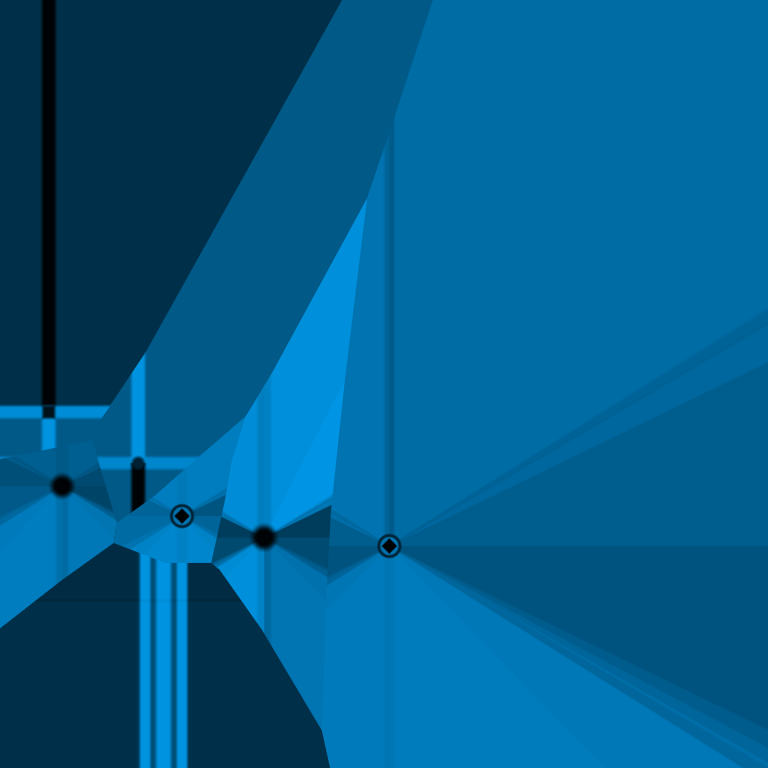
A Shadertoy shader for this background:

```glsl
const vec3 HUE = vec3(0.0, 0.655, 1.0);
const float NIGHT = 0.285, SLATE = 0.53, GLOW = 0.88, INK = 0.02;
const float WEDGE = 0.452, CREASE = 0.535, FACET = 0.80;

// Cell centres
const vec2 EAST = vec2(0.507, 0.289), MIDDLE = vec2(0.344, 0.300);
const vec2 SOUTH = vec2(0.237, 0.328), WEST = vec2(0.081, 0.367);
const vec2 CROSS = vec2(0.180, 0.397), CORNER = vec2(0.0635, 0.4635);

// Cell outlines; a repeated last corner closes the shorter ones
const int CORNERS = 9;
const vec2 MIDDLE_CELL[CORNERS] = vec2[CORNERS](
    vec2(0.478, 0.742), vec2(0.449, 0.505), vec2(0.431, 0.336),
    vec2(0.426, 0.245), vec2(0.419, 0.049), vec2(0.400, 0.0),
    vec2(0.250, 0.0), vec2(0.250, 0.500), vec2(0.360, 0.742));
const vec2 FLOOR_CELL[CORNERS] = vec2[CORNERS](
    vec2(0.432, -0.01), vec2(0.419, 0.049), vec2(0.341, 0.180),
    vec2(0.286, 0.258), vec2(0.275, 0.267), vec2(0.200, 0.320),
    vec2(-0.01, 0.320), vec2(-0.01, -0.01), vec2(-0.01, -0.01));
const vec2 BAND_CELL[CORNERS] = vec2[CORNERS](
    vec2(0.567, 1.01), vec2(0.508, 0.831), vec2(0.478, 0.742),
    vec2(0.355, 0.516), vec2(0.320, 0.458), vec2(0.260, 0.360),
    vec2(0.150, 0.310), vec2(-0.01, 0.320), vec2(-0.01, 1.01));
const vec2 NIGHT_CELL[CORNERS] = vec2[CORNERS](
    vec2(0.451, 1.01), vec2(0.190, 0.542), vec2(0.134, 0.458),
    vec2(-0.01, 0.458), vec2(-0.01, 1.01), vec2(-0.01, 1.01),
    vec2(-0.01, 1.01), vec2(-0.01, 1.01), vec2(-0.01, 1.01));
const vec2 SOUTH_CELL[CORNERS] = vec2[CORNERS](
    vec2(0.320, 0.458), vec2(0.302, 0.401), vec2(0.293, 0.349),
    vec2(0.275, 0.267), vec2(0.215, 0.267), vec2(0.148, 0.293),
    vec2(0.152, 0.319), vec2(0.202, 0.355), vec2(0.254, 0.401));
const vec2 WEST_CELL[CORNERS] = vec2[CORNERS](
    vec2(-0.01, 0.400), vec2(0.120, 0.427), vec2(0.152, 0.319),
    vec2(0.148, 0.293), vec2(0.081, 0.245), vec2(-0.01, 0.174),
    vec2(-0.01, 0.174), vec2(-0.01, 0.174), vec2(-0.01, 0.174));

float pixel;

float above(float x, float edge, float width) {
    return clamp((x - edge) / width + 0.5, 0.0, 1.0);
}

// Soft strip around zero
float strip(float d, float halfWidth) {
    return 1.0 - smoothstep(0.55 * halfWidth, 1.1 * halfWidth + pixel, abs(d));
}

// Smooth polygon coverage from its signed distance
float inside(vec2 p, vec2 v[CORNERS]) {
    float d = 1e3, s = 1.0;
    for (int i = 0, j = CORNERS - 1; i < CORNERS; j = i++) {
        vec2 e = v[j] - v[i], w = p - v[i];
        vec2 b = w - e * clamp(dot(w, e) / max(dot(e, e), 1e-8), 0.0, 1.0);
        d = min(d, dot(b, b));
        bvec3 c = bvec3(p.y >= v[i].y, p.y < v[j].y, e.x * w.y > e.y * w.x);
        if (all(c) || all(not(c))) s = -s;
    }
    return 1.0 - above(s * sqrt(d), 0.0, pixel);
}

// Folded rays; tones run top, upper side, lower side, bottom
float fan(vec2 d, vec4 left, vec4 right, vec2 spine, float spineWidth) {
    float angle = atan(abs(d.y), abs(d.x));
    float w = pixel / max(length(d), pixel);
    vec4 tone = mix(left, right, above(d.x, 0.0, pixel));
    float top = mix(mix(tone.x, tone.y, 0.3), tone.x, above(angle, CREASE, w));
    top = mix(tone.y, top, above(angle, WEDGE, w));
    float bands = 0.25 * (above(angle, WEDGE, w) + above(angle, 0.49, w)
        + above(angle, 0.52, w) + above(angle, 0.56, w));
    float bottom = mix(tone.z, tone.w, bands);
    bottom *= mix(0.97, 1.0, above(angle, FACET, w));
    float shade = mix(bottom, top, above(d.y, 0.0, pixel));
    shade *= 1.0 - 0.08 * strip(angle - 0.545, 0.016 + w);
    return shade - mix(spine.y, spine.x, step(0.0, d.y)) * strip(d.x, spineWidth);
}

// Dark diamond with a thin ring
float jewel(float shade, vec2 d) {
    float r = length(d);
    shade = mix(shade, 0.22, strip(r - 0.0125, 0.003));
    shade = mix(shade, 0.68, strip(r - 0.0095, 0.002));
    return mix(shade, INK, 1.0 - above(abs(d.x) + abs(d.y), 0.010, 2.0 * pixel));
}

float blot(float shade, vec2 d, float r) {
    return mix(shade, INK, 1.0 - smoothstep(0.55 * r, 1.3 * r, length(d)));
}

void mainImage(out vec4 fragColor, in vec2 fragCoord) {
    vec2 p = fragCoord / iResolution.xy;
    pixel = 1.0 / min(iResolution.x, iResolution.y);

    // East and middle fans
    vec2 d = p - EAST;
    float shade = jewel(fan(d, vec4(0.69, 0.56, 0.51, 0.73),
        vec4(0.645, 0.56, 0.51, 0.74), vec2(0.10, 0.03), 0.007), d);
    d = p - MIDDLE;
    float cell = fan(d, vec4(0.84, 0.36, 0.45, 0.86),
        vec4(0.86, 0.36, 0.46, 0.70), vec2(0.09, 0.08), 0.010);
    cell += 0.035 * above(d.y, 0.62 * d.x, pixel) * above(1.95 * d.x, d.y, 2.0 * pixel);
    shade = mix(shade, blot(cell, d, 0.016), inside(p, MIDDLE_CELL));

    // Floor with bright columns
    cell = NIGHT - 0.025 * above(p.y, 0.218, pixel);
    cell = mix(cell, 0.46, strip(p.x - 0.212, 0.033));
    for (int i = 0; i < 3; i++) {
        float halfWidth = i == 1 ? 0.011 : 0.0075;
        cell = mix(cell, GLOW, strip(p.x - 0.189 - 0.024 * float(i), halfWidth));
    }
    cell -= 0.035 * strip(p.y - 0.218, 0.0015);
    shade = mix(shade, cell, inside(p, FLOOR_CELL));

    // Slanted band with its cross
    d = p - CROSS;
    cell = mix(SLATE, 0.80, strip(d.y, 0.009));
    cell = mix(cell, d.y > 0.0 ? GLOW : INK, strip(d.x, 0.010));
    cell = mix(cell, 0.20, strip(length(d), 0.009));
    d = p - CORNER;
    cell = mix(cell, GLOW, strip(d.x, 0.010) * (1.0 - above(p.y, 0.46, pixel)));
    shade = mix(shade, cell, inside(p, BAND_CELL));

    // Night corner with its bars
    cell = mix(NIGHT, INK, strip(d.x, 0.010));
    shade = mix(shade, cell, inside(p, NIGHT_CELL));
    float reach = 1.0 - above(p.x, 0.138 + 0.7 * d.y, pixel);
    shade = mix(shade, 0.84, strip(d.y, 0.009) * reach);
    shade = mix(shade, 0.10, strip(max(abs(d.x), abs(d.y)), 0.009));

    // South and west fans
    d = p - SOUTH;
    cell = fan(d, vec4(0.75, 0.60, 0.66, 0.80),
        vec4(0.75, 0.50, 0.62, 0.80), vec2(0.03, 0.03), 0.007);
    shade = mix(shade, jewel(cell, d), inside(p, SOUTH_CELL));
    d = p - WEST;
    cell = fan(d, vec4(0.57, 0.47, 0.55, 0.75),
        vec4(0.57, 0.44, 0.42, 0.72), vec2(0.04, 0.08), 0.009);
    shade = mix(shade, blot(cell, d, 0.015), inside(p, WEST_CELL));

    fragColor = vec4(HUE * shade, 1.0);
}
```
